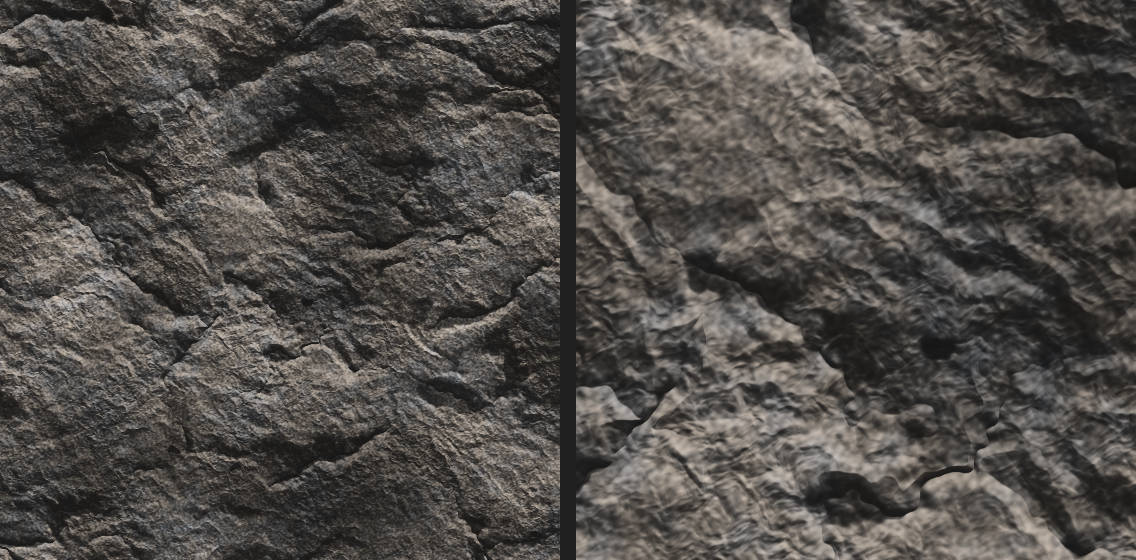
Left: the whole. Right: its middle third, enlarged.
Reproduce this texture procedurally as a WebGL 1 fragment shader.

```glsl
precision highp float;
// Rugged dark rock face: creased masses, chipped relief and mineral grain under a raking light.
uniform vec2 u_resolution;

const vec3 WARM = vec3(1.07, 1.00, 0.93);    // tint of the sunlit stone
const vec3 COOL = vec3(0.96, 1.00, 1.06);    // tint of the bluish patches
const float MID_TONE = 0.238;                // brightness of the median shade
const float CONTRAST = 0.62;                 // exponential spread around it
const vec2 LIGHT = vec2(0.29, 0.957);        // direction towards the light
const float LIGHT_TAN = 0.5;                 // elevation of the light
const float SHADOW_STEP = 0.008;
const float SEAM_RISE = 0.42;                // angle of the rising seams
const float SEAM_FALL = -0.62;               // angle of the falling seams
const float MASS_HEIGHT = 0.042;
const float CHIP_HEIGHT = 0.036;
const float FINE_SLOPE = 0.45;               // steepness of each fine octave
const float SPECKLE = 1.0;
const float BROAD_SHADE = 1.5;
const float PIT_GRID = 8.0;
const float PIT_CHANCE = 0.14;

float hash(vec2 p) {
  vec3 q = fract(p.xyx * vec3(0.1031, 0.1030, 0.0973));
  q += dot(q, q.yzx + 33.33);
  return fract((q.x + q.y) * q.z);
}

vec2 gradient(vec2 cell) {
  float angle = 6.28318 * hash(cell);
  return vec2(cos(angle), sin(angle));
}

// Gradient noise, about -0.7 to 0.7
float noise(vec2 p) {
  vec2 i = floor(p), f = fract(p);
  vec2 u = f * f * f * (f * (f * 6.0 - 15.0) + 10.0);
  vec2 e = vec2(1.0, 0.0);
  float low = mix(dot(gradient(i), f), dot(gradient(i + e), f - e), u.x);
  float high = mix(dot(gradient(i + e.yx), f - e.yx),
                   dot(gradient(i + e.xx), f - e.xx), u.x);
  return mix(low, high, u.y);
}

vec2 noise2(vec2 p) {
  return vec2(noise(p), noise(p + 47.3));
}

vec2 turn(vec2 p, float angle) {
  float c = cos(angle), s = sin(angle);
  return vec2(c * p.x + s * p.y, c * p.y - s * p.x);
}

// Absolute value with a slightly rounded crease
float crease(float n) {
  return sqrt(n * n + 0.0008);
}

// Large and middle relief: x is the height, y the distance from a seam
vec2 rockMass(vec2 p) {
  vec2 q = p + 0.12 * noise2(p * 3.0 + 7.0) + 0.04 * noise2(p * 13.0 + 3.0);
  q += 0.012 * noise2(turn(p, 0.6) * 37.0 + 71.0);
  q += 0.007 * noise2(turn(p, -0.4) * 85.0 + 31.0);
  float swell = noise(q * 2.3 + 61.0);
  float rising = abs(noise(turn(q, SEAM_RISE) * vec2(2.2, 5.0) + 11.0));
  float falling = abs(noise(turn(q, SEAM_FALL) * vec2(2.1, 4.4) + 29.0));
  float seam = min(rising + 0.5 * max(-swell, 0.0),
                   falling * 1.2 + 0.6 * max(swell, 0.0));
  // Seams come and go along their length
  float breakup = noise(q * 6.0 + 97.0);
  seam += 0.4 * max(breakup, 0.0);
  float height = MASS_HEIGHT * (1.0 - exp(-8.0 * seam)) + 0.09 * swell;
  height += CHIP_HEIGHT * crease(noise(turn(q, 0.5) * vec2(7.0, 11.0) + 17.0));
  height -= 0.55 * CHIP_HEIGHT * crease(noise(turn(q, -0.7) * vec2(15.0, 23.0) + 5.0));
  return vec2(height, seam);
}

// Small raised chips and grains between flat patches, rougher in places
float fineRelief(vec2 p) {
  float height = 0.0, freq = 34.0;
  float rough = 1.0 + 1.2 * noise(p * 8.0 + 13.0);
  p += 0.006 * noise2(p * 52.0 + 23.0);
  for (int i = 0; i < 4; i++) {
    p = turn(p, 0.9) + 0.37;
    height += FINE_SLOPE / freq * max(noise(p * freq * vec2(0.8, 1.15)), -0.04);
    freq *= 1.95;
  }
  return height * rough;
}

// Light cut off by higher rock, 0 to 1
float castShadow(vec2 p, float height) {
  float cover = 0.0;
  for (int i = 1; i <= 9; i++) {
    float t = SHADOW_STEP * float(i);
    cover = max(cover, rockMass(p + LIGHT * t).x - height - t * LIGHT_TAN);
  }
  return smoothstep(0.0, 0.007, cover);
}

// Sparse small holes
float pits(vec2 p) {
  vec2 q = (p + 0.012 * noise2(p * 40.0)) * PIT_GRID;
  vec2 cell = floor(q);
  vec2 centre = 0.25 + 0.5 * vec2(hash(cell + 3.1), hash(cell + 8.7));
  float radius = mix(0.03, 0.09, hash(cell + 5.3));
  float d = length(turn(fract(q) - centre, 0.4) * vec2(0.7, 1.2));
  return step(hash(cell + 1.9), PIT_CHANCE) * (1.0 - smoothstep(radius * 0.6, radius, d));
}

void main() {
  vec2 p = gl_FragCoord.xy / u_resolution.y;
  vec2 rock = rockMass(p);

  // Slope towards the light, compressed on steep faces
  float reach = 0.0013;
  vec2 ahead = p + LIGHT * reach;
  float slope = (rock.x + fineRelief(p) - rockMass(ahead).x - fineRelief(ahead)) / reach;
  slope /= sqrt(1.0 + 0.35 * slope * slope);

  // Shade in standard deviations about the middle tone
  float shadow = castShadow(p, rock.x);
  float shade = 0.25 + 1.1 * slope * mix(1.0, 0.65, shadow) - 1.1 * shadow;
  shade -= 0.5 * exp(-30.0 * rock.y) + 1.8 * pits(p);
  shade += SPECKLE * noise(turn(p, 0.5) * vec2(200.0, 250.0));
  shade += BROAD_SHADE * noise(p * 4.0 + 83.0);
  shade /= sqrt(1.0 + shade * shade / (shade > 0.0 ? 7.0 : 3.5));

  float warmth = 0.78 + 0.7 * noise(p * 8.0 + 39.0) + 0.6 * noise(p * 45.0) + 0.08 * shade;
  vec3 tint = mix(COOL, WARM, clamp(warmth, 0.0, 1.0));
  gl_FragColor = vec4(MID_TONE * exp(CONTRAST * shade) * tint, 1.0);
}
```
